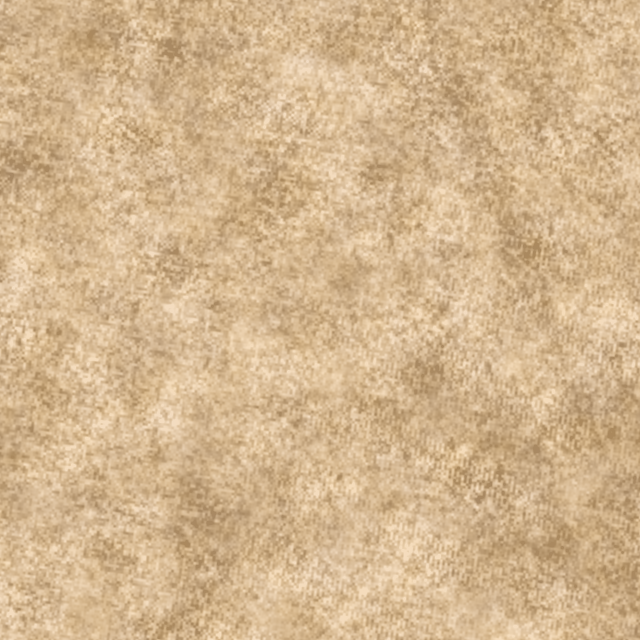
This texture is drawn by a WebGL 2 fragment shader. Its source:

```glsl
#version 300 es
precision highp float;
// Mottled sandstone: soft tan blotches under a fine, uneven grain.

uniform vec2 u_resolution;
out vec4 fragColor;

const vec3 SHADOW = vec3(0.705, 0.580, 0.420);
const vec3 SAND   = vec3(0.836, 0.717, 0.560);
const vec3 CREAM  = vec3(0.930, 0.830, 0.700);

float hash(vec2 cell) {
    return fract(sin(dot(cell, vec2(127.1, 311.7))) * 43758.5453);
}

// Value noise in the range -1 to 1
float signedNoise(vec2 p) {
    vec2 cell = floor(p);
    vec2 f = fract(p);
    vec2 w = f * f * (3.0 - 2.0 * f);
    float low = mix(hash(cell), hash(cell + vec2(1.0, 0.0)), w.x);
    float high = mix(hash(cell + vec2(0.0, 1.0)), hash(cell + vec2(1.0, 1.0)), w.x);
    return 2.0 * mix(low, high, w.y) - 1.0;
}

vec2 rotate(vec2 p, float angle) {
    float c = cos(angle);
    float s = sin(angle);
    return vec2(c * p.x - s * p.y, s * p.x + c * p.y);
}

// Octaves turned against each other so that no lattice shows
float fractalNoise(vec2 p, float frequency, int octaves, float gain) {
    float sum = 0.0;
    float energy = 0.0;
    float amplitude = 1.0;
    for (int i = 0; i < octaves; i++) {
        float k = float(i);
        vec2 q = rotate(p, 0.6 + 1.1 * k) * frequency + 17.3 * (k + 1.0);
        sum += amplitude * signedNoise(q);
        energy += amplitude * amplitude;
        frequency *= 1.95;
        amplitude *= gain;
    }
    return sum / sqrt(energy);
}

// Shadow at -2, sand at 0, cream at +2
vec3 sandRamp(float tone) {
    vec3 target = tone < 0.0 ? SHADOW : CREAM;
    return mix(SAND, target, min(abs(tone) * 0.5, 1.3));
}

void main() {
    vec2 uv = gl_FragCoord.xy / min(u_resolution.x, u_resolution.y);

    // Broad and small blotches
    float blotches = fractalNoise(uv, 8.0, 5, 0.92);

    // Fine grain, rougher in some patches than in others
    float roughness = 1.0 + 0.4 * fractalNoise(uv + 5.7, 14.0, 2, 0.8);
    float grain = fractalNoise(uv + 2.3, 125.0, 2, 1.5);

    float tone = 1.6 * blotches + 1.8 * grain * roughness;
    vec3 color = sandRamp(tone);

    // Slight drift between golden and pale sand
    float warmth = fractalNoise(uv + 9.1, 22.0, 3, 0.8);
    color += warmth * vec3(0.006, 0.0, -0.016);

    fragColor = vec4(clamp(color, 0.0, 1.0), 1.0);
}
```
